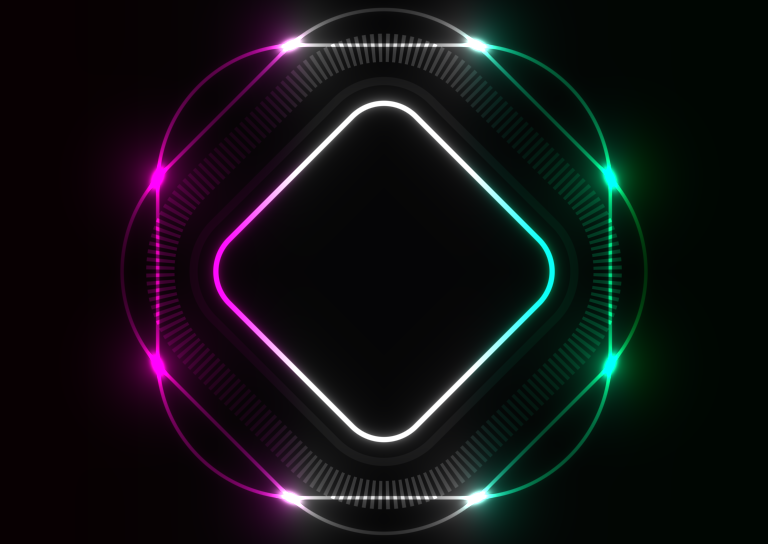
Write a Shadertoy shader that draws this background.

```glsl
// Neon diamond inside two crossed rounded squares, with a ring of fine ticks.
// Rounded-box distances give every outline; an eightfold fold places the flares,
// and a horizontal magenta-white-cyan ramp tints all the light.

#define NEON_HALF 0.2427
#define NEON_ROUND 0.0825
#define FRAME_HALF 0.416
#define FRAME_ROUND 0.258
#define TICK_HALF 0.354
#define TICK_ROUND 0.216
#define TICKS_PER_SIDE 46.0
#define FLARE_RADIUS 0.450
#define HAZE 0.13

const float PI = 3.14159265;

float roundedBox(vec2 p, float halfSide, float radius) {
    vec2 q = abs(p) - halfSide + radius;
    return length(max(q, 0.0)) + min(max(q.x, q.y), 0.0) - radius;
}

// Antialiased band of the given half width around distance zero
float band(float d, float halfWidth) {
    float px = 0.75 / iResolution.y;
    return 1.0 - smoothstep(halfWidth - px, halfWidth + px, abs(d));
}

// Soft light falling off from a line
float glow(float d, float spread) {
    return exp(-abs(d) / spread);
}

vec3 ramp(float x) {
    float right = smoothstep(0.12, 0.31, x);
    float left = smoothstep(0.12, 0.31, -x);
    float blue = 1.0 - 0.07 * left - 0.16 * right;
    blue -= 0.3 * smoothstep(0.42, 0.50, x);
    return vec3(1.0 - right, 1.0 - left, blue);
}

// Ticks spaced by arc length along a rounded box
float tickRing(vec2 p) {
    float straight = TICK_HALF - TICK_ROUND;
    vec2 a = abs(p);
    vec2 corner = max(a - straight, 0.00001);
    float along = min(a.y, straight) + straight - min(a.x, straight)
                + TICK_ROUND * atan(corner.y, corner.x);
    along -= TICK_ROUND * PI * 0.25;
    float side = 2.0 * straight + TICK_ROUND * PI * 0.5;
    float pitch = side / TICKS_PER_SIDE;
    along += TICK_ROUND * PI * 0.25;
    float d = (fract(along / pitch) - 0.5) * pitch;
    return band(d, 0.0032) * band(roundedBox(p, TICK_HALF, TICK_ROUND), 0.026);
}

void mainImage(out vec4 fragColor, in vec2 fragCoord) {
    vec2 p = (fragCoord - 0.5 * iResolution.xy) / iResolution.y;
    p.y -= 0.001;
    vec2 diamond = vec2(p.x + p.y, p.y - p.x) * 0.70710678;
    vec3 tint = ramp(p.x);
    vec3 deepTint = tint * tint * tint;

    // Nearly black backdrop, reddish left and greenish right
    vec3 color = mix(vec3(0.030, 0.0, 0.006), vec3(0.020, 0.020, 0.022),
                     smoothstep(-0.65, -0.10, p.x));
    color = mix(color, vec3(0.0, 0.024, 0.008), smoothstep(0.10, 0.65, p.x));

    // Fold the plane so that one flare stands for all eight
    float sector = PI * 0.25;
    float angle = atan(p.y, p.x);
    float folded = mod(angle + PI, sector) - sector * 0.5;
    vec2 flare = length(p) * vec2(cos(folded), sin(folded));
    flare.x -= FLARE_RADIUS;
    float flareDist = length(flare);
    color += deepTint * HAZE * exp(-flareDist * flareDist * 110.0);

    // Tick ring, clearest at the four tips
    float tips = cos(2.0 * angle) * cos(2.0 * angle);
    float ticks = tickRing(diamond);
    color += ticks * deepTint * mix(0.06, 0.17, tips);

    // Crossed frames, brighter towards the flares
    float square = roundedBox(p, FRAME_HALF, FRAME_ROUND);
    float turned = roundedBox(diamond, FRAME_HALF, FRAME_ROUND);
    float boost = 0.55 * exp(-flareDist * 18.0);
    float tipArc = smoothstep(0.42, 0.46, max(abs(p.x), abs(p.y)));
    float squareLight = mix(0.22, 0.30, tips) + boost + 0.22 * ticks;
    float turnedLight = mix(0.18, 0.10, tipArc) + boost;
    color += deepTint * squareLight * (band(square, 0.0032) + 0.25 * glow(square, 0.008));
    color += deepTint * turnedLight * (band(turned, 0.0032) + 0.25 * glow(turned, 0.008));

    // Flares stretched along the ring, with a hot core
    float spark = length(flare / vec2(0.009, 0.020));
    color += tint * 1.5 * exp(-spark * spark);
    color += deepTint * 0.55 * exp(-flareDist * 45.0);

    // Neon diamond with its faint outer rim
    float neon = roundedBox(diamond, NEON_HALF, NEON_ROUND);
    color += deepTint * 0.045 * band(neon - 0.041, 0.0075);
    color += deepTint * (0.50 * glow(neon, 0.007) + 0.07 * glow(neon, 0.035));
    color = mix(color, min(tint * 1.1 + 0.04, 1.0), band(neon, 0.0048));

    fragColor = vec4(clamp(color, 0.0, 1.0), 1.0);
}
```
